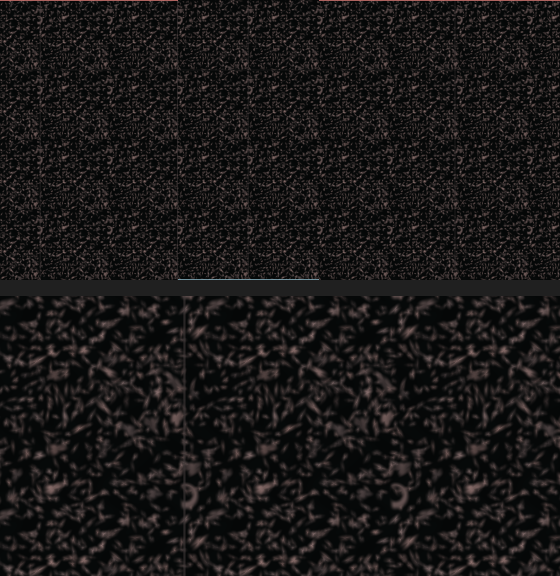
Top: the whole. Bottom: its middle third, enlarged.
Write a WebGL 1 fragment shader that draws this texture.

```glsl
precision highp float;
// Dark terrazzo speckled with pinkish grey stone chips, in 8 x 4 equal square tiles.
// Three wrapped cellular layers scatter angular chips, and one curved chip marks
// each tile; faint seams and coloured border strips cross the whole sheet.

#define TILES vec2(8.0, 4.0)
#define BASE_COLOR vec3(0.022, 0.031, 0.031)
#define CHIP_DARK vec3(0.21, 0.18, 0.18)
#define CHIP_LIGHT vec3(0.56, 0.455, 0.445)
#define CHIP_DENSITY 0.56
#define SOFTNESS 0.0034
#define HOOK_CENTER vec2(0.55, 0.72)
#define SEAM_COLUMNS vec4(0.573, 2.535, 3.545, 6.5)
#define SEAM_COLOR vec3(0.25, 0.22, 0.22)
#define TOP_STRIP vec3(0.86, 0.48, 0.46)
#define BOTTOM_STRIP vec3(0.55, 0.72, 0.78)
#define STRIP_SPAN vec2(0.318, 0.569)

uniform vec2 u_resolution;

vec3 hash3(vec3 p) {
  p = fract(p * vec3(0.1031, 0.1030, 0.0973));
  p += dot(p, p.yxz + 33.33);
  return fract((p.xxy + p.yxx) * p.zyx);
}

// Coverage of a shape from its signed distance and edge softness.
float fill(float d, float soft) {
  return 1.0 - smoothstep(-soft, soft, d);
}

// Signed distance to a chip: an ellipse with a lobed, angular outline.
float chipDistance(vec2 q, vec3 shape) {
  float turn = shape.x * 6.2832;
  float c = cos(turn), s = sin(turn);
  q = vec2(c * q.x + s * q.y, c * q.y - s * q.x);
  float major = mix(0.13, 0.36, shape.y * shape.y);
  float minor = major * mix(0.32, 0.8, shape.z);
  vec2 e = q / vec2(major, minor);
  float a = atan(e.y, e.x + 0.0001);
  float outline = 1.0 + 0.16 * sin(3.0 * a + shape.z * 40.0)
                      + 0.09 * sin(5.0 * a + shape.y * 50.0);
  return (length(e) - outline) * minor;
}

// Adds one layer of chips on a grid that wraps at the tile edge.
vec3 addChips(vec3 color, vec2 p, float grid, float soft) {
  vec2 g = p * grid;
  vec2 cell = floor(g);
  for (int j = -1; j <= 1; j++) {
    for (int i = -1; i <= 1; i++) {
      vec2 id = cell + vec2(float(i), float(j));
      vec2 wrapped = mod(id + 0.5, grid);
      vec3 place = hash3(vec3(wrapped, grid));
      vec3 shape = hash3(vec3(wrapped + 57.0, grid + 11.0));
      vec3 tone = hash3(vec3(wrapped + 113.0, grid + 23.0));
      vec2 q = g - id - mix(vec2(0.2), vec2(0.8), place.xy);
      float cover = fill(chipDistance(q, shape), soft * grid);
      cover *= step(place.z, CHIP_DENSITY);
      // Uneven stone face, lighter toward one side.
      float face = 0.12 * sin(q.x * 13.0 + tone.y * 6.0) + 0.35 * q.y;
      float light = clamp(tone.x * 0.85 + face, 0.0, 1.0);
      vec3 stone = mix(CHIP_DARK, CHIP_LIGHT, light);
      stone *= 1.0 + vec3(0.07, 0.0, -0.03) * (tone.z - 0.4);
      color = mix(color, stone, cover);
    }
  }
  return color;
}

// Curved chip, open on the left and thicker at its foot.
float hookCover(vec2 p, float soft) {
  vec2 q = p - HOOK_CENTER;
  float d = abs(length(q) - 0.047) - (0.011 - 0.1 * q.y);
  return fill(d, soft) * smoothstep(-0.032, -0.004, q.x);
}

// Thin line coverage in units of canvas height.
float lineCover(float d, float halfWidth, float pixel) {
  return clamp((halfWidth - abs(d)) / pixel + 0.5, 0.0, 1.0);
}

void main() {
  vec2 uv = gl_FragCoord.xy / u_resolution;
  vec2 t = uv * TILES;
  vec2 p = fract(t);
  float pixel = 1.0 / u_resolution.y;
  float soft = max(pixel * 0.8, SOFTNESS) * TILES.y;

  // Ground with a faint periodic mottle.
  vec2 w = p * 6.2832;
  float mottle = sin(5.0 * w.x + 2.0 * sin(3.0 * w.y)) * sin(4.0 * w.y + sin(2.0 * w.x));
  vec3 color = BASE_COLOR * (1.0 + 0.16 * mottle);

  // Fine, medium and large chips.
  color = addChips(color, p, 25.0, soft);
  color = addChips(color, p, 16.0, soft);
  color = addChips(color, p, 9.0, soft);
  color = mix(color, mix(CHIP_DARK, CHIP_LIGHT, 0.5), hookCover(p, soft));

  // Seams, in a few columns and one row.
  vec4 gap = abs(vec4(t.x) - SEAM_COLUMNS) / TILES.y;
  float column = min(min(gap.x, gap.y), min(gap.z, gap.w));
  color = mix(color, SEAM_COLOR, 0.6 * lineCover(column, 0.0013, pixel));
  color = mix(color, SEAM_COLOR, 0.4 * lineCover(uv.y - 0.75, 0.0013, pixel));

  // Border strips: the middle span lies below, the outer spans above.
  float middle = step(STRIP_SPAN.x, uv.x) * step(uv.x, STRIP_SPAN.y);
  color = mix(color, TOP_STRIP, (1.0 - middle) * lineCover(1.0 - uv.y, 0.0028, pixel));
  color = mix(color, BOTTOM_STRIP, middle * lineCover(uv.y, 0.0028, pixel));

  gl_FragColor = vec4(color, 1.0);
}
```
